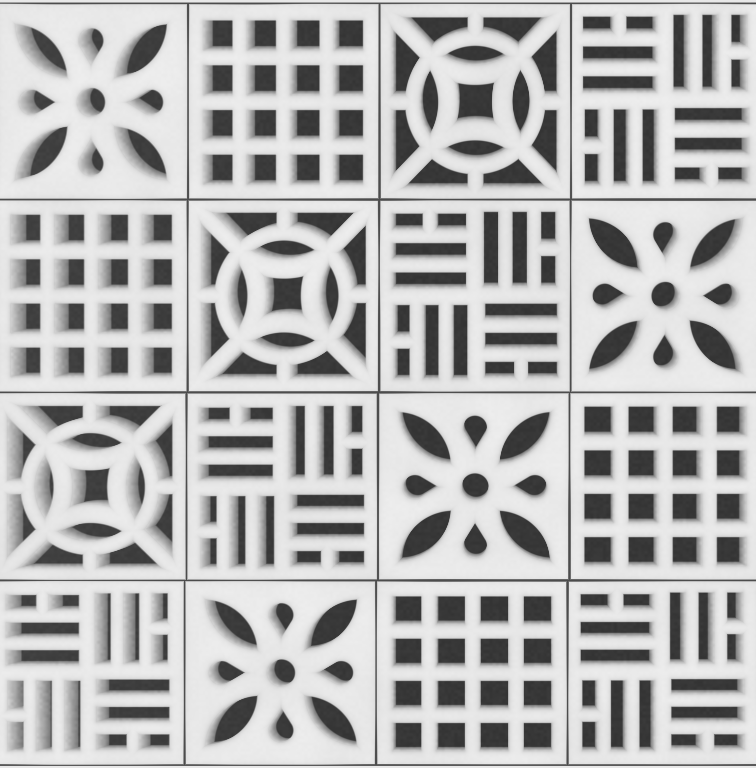
Give the GLSL for this pattern, as a Shadertoy shader.

```glsl
// Wall of pale cast breeze blocks: four pierced designs set in diagonal order.

float hash(vec2 p) {
    return fract(sin(dot(p, vec2(127.1, 311.7))) * 43758.5453);
}

float noise(vec2 p) {
    vec2 i = floor(p), f = fract(p);
    f = f * f * (3.0 - 2.0 * f);
    return mix(mix(hash(i), hash(i + vec2(1, 0)), f.x),
               mix(hash(i + vec2(0, 1)), hash(i + vec2(1, 1)), f.x), f.y);
}

float box(vec2 p, vec2 halfSize) {
    vec2 d = abs(p) - halfSize;
    return length(max(d, 0.0)) + min(max(d.x, d.y), 0.0);
}

// Eight petals around a round eye
float flower(vec2 p) {
    vec2 a = abs(p);
    vec2 m = vec2(max(a.x, a.y), min(a.x, a.y));
    vec2 diagonal = vec2(a.x + a.y, abs(a.x - a.y)) * 0.7071;
    float leaf = length(diagonal + vec2(-0.371, 0.213)) - 0.288;
    float taper = max(m.y * 0.854 - (m.x - 0.19) * 0.52, m.x - 0.281);
    float drop = min(length(m - vec2(0.315, 0.0)) - 0.065, taper);
    return min(min(leaf, drop), length(p) - 0.074);
}

// Four by four square windows
float windows(vec2 p) {
    vec2 nearest = clamp(floor(p / 0.229), -2.0, 1.0) + 0.5;
    return box(p - nearest * 0.229, vec2(0.071)) - 0.006;
}

// Ring with crossing arcs and eight spokes
float ring(vec2 p) {
    vec2 a = abs(p);
    vec2 m = vec2(max(a.x, a.y), min(a.x, a.y));
    float radius = length(p);
    float arc = length(m - vec2(0.52, 0.0));
    float lens = max(radius - 0.287, arc - 0.33);
    float star = max(0.43 - arc, m.x - 0.13);
    float spokes = max(0.037 - m.y, 0.042 - (m.x - m.y) * 0.7071);
    float corners = max(max(0.362 - radius, m.x - 0.43), spokes);
    return min(min(lens, star), corners);
}

// Woven slots, turned in alternate quarters
float basket(vec2 p) {
    vec2 a = p.x * p.y > 0.0 ? abs(p.yx) : abs(p);
    float slot = clamp(floor((a.x - 0.005) / 0.15), 0.0, 2.0);
    vec2 q = a - vec2(0.08 + slot * 0.15, 0.238);
    float d = box(q, vec2(0.037, 0.188)) - 0.004;
    return slot > 1.5 ? max(d, 0.033 - abs(q.y)) : d;
}

// Negative inside the openings
float openings(vec2 p, int kind) {
    if (kind == 0) return flower(p);
    if (kind == 1) return windows(p);
    if (kind == 2) return ring(p);
    return basket(p);
}

void mainImage(out vec4 fragColor, in vec2 fragCoord) {
    vec2 uv = fragCoord / iResolution.xy;
    float pixel = 4.0 / min(iResolution.x, iResolution.y);

    // Slightly uneven courses, counted from the top
    float y = (1.0 - uv.y) * 4.03 - 0.016;
    y -= 0.043 * sin(0.7854 * y);
    float row = clamp(floor(y), 0.0, 3.0);
    float x = uv.x * 3.948 + 0.018 + 0.002 * row * row;
    vec2 wall = vec2(x, y);
    vec2 block = vec2(clamp(floor(x), 0.0, 3.0), row);
    vec2 p = wall - block - 0.5;
    int order = int(block.x + block.y);
    int kind = order == 6 ? 3 : order % 4;

    // Casting differences between blocks
    vec2 shift = vec2(hash(block), hash(block + 7.3)) - 0.5;
    vec2 local = (p - shift * 0.014) * (1.0 + 0.02 * (hash(block + 3.1) - 0.5));

    // Dark space behind, lighter on the left
    float grain = noise(wall * 60.0) - 0.5;
    float shade = 0.215 + 0.02 * max(2.0 - x, 0.0) + 0.03 * grain;

    // Inner walls, painted from the back towards the face
    vec2 slant = vec2(0.032 * (2.7 - x), -0.022);
    float soft = max(pixel * 0.8, 0.006);
    for (int i = 10; i > 0; i--) {
        float depth = float(i) / 10.0;
        float d = openings(local - slant * depth, kind);
        float tone = mix(0.84, 0.48, depth) + 0.05 * grain;
        shade = mix(shade, tone, smoothstep(-soft, soft, d));
    }

    // Front face with rounded lips and faint stains
    float d = openings(local, kind);
    float face = 0.915 + 0.025 * (noise(wall * 5.0) - 0.5) + 0.012 * grain;
    face += 0.015 * (hash(block + 1.7) - 0.5);
    face -= 0.11 * exp(-max(d, 0.0) / 0.011);
    shade = mix(shade, face, smoothstep(-soft, soft, d));

    // Joints of uneven width with softened block edges
    vec2 edge = 0.5 - abs(p);
    float joint = min(edge.x, edge.y);
    float gap = 0.003 + 0.004 * noise(wall * 3.0 + 9.0);
    shade -= 0.07 * exp(-max(joint, 0.0) / 0.012);
    shade = mix(0.3, shade, smoothstep(gap - pixel * 0.7, gap + pixel * 0.7, joint));

    // Pale margin above and below the blocks
    shade = mix(shade, 0.91, smoothstep(0.0, pixel, max(y - 4.0, -y)));
    fragColor = vec4(vec3(shade), 1.0);
}
```
